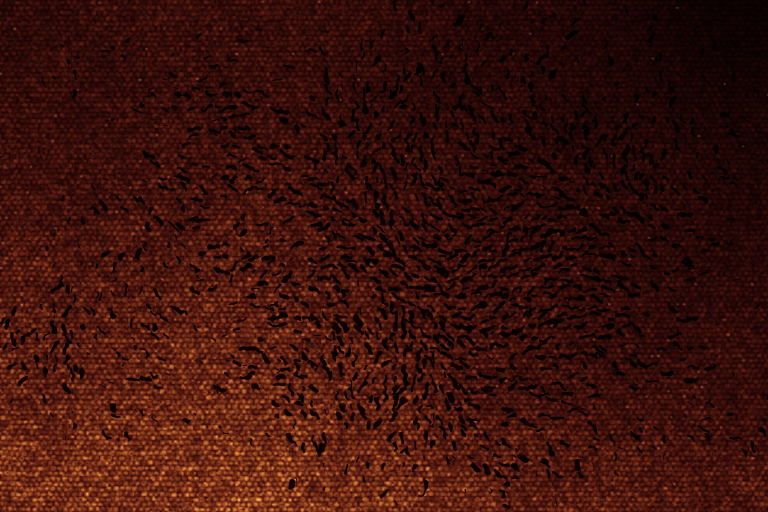
This texture is drawn by a Shadertoy shader. Its source:

```glsl
#define CRACK_CELL 0.0195
#define CRACK_LENGTH 0.0095
#define CRACK_WIDTH 0.0034
#define CRACK_DEPTH 0.88
#define STITCHES vec2(82.0, 100.0)
#define GRAIN_SCALE 210.0
#define GRAIN_CONTRAST 0.75
#define BRIGHT_LEVEL 0.48
#define DIM_LEVEL 0.21
#define SPECK_SHARE 0.022

float hash(vec2 p) {
    return fract(sin(dot(p, vec2(127.1, 311.7))) * 43758.545);
}

float noise(vec2 p) {
    vec2 i = floor(p), f = fract(p);
    f = f * f * (3.0 - 2.0 * f);
    return mix(mix(hash(i), hash(i + vec2(1, 0)), f.x),
               mix(hash(i + vec2(0, 1)), hash(i + vec2(1, 1)), f.x), f.y);
}

float fbm(vec2 p) {
    float sum = 0.0, gain = 0.5;
    for (int i = 0; i < 4; i++) {
        sum += gain * noise(p);
        p = mat2(1.6, 1.2, -1.2, 1.6) * p + 7.3;
        gain *= 0.5;
    }
    return sum / 0.9375;
}

float blob(vec2 uv, vec2 center, vec2 radius) {
    vec2 d = (uv - center) / radius;
    return exp(-dot(d, d));
}

// Broad light: warm lower left, dim upper right, soft streaks of raised nap
float lightLevel(vec2 uv, vec2 p) {
    float level = mix(BRIGHT_LEVEL, DIM_LEVEL, smoothstep(-0.05, 0.95, uv.y));
    level *= mix(1.0, 0.48, smoothstep(0.3, 1.0, uv.x));
    level += 0.07 * (1.0 - smoothstep(0.0, 0.25, uv.y));
    level *= 1.0 - 0.5 * blob(uv, vec2(0.97, 1.0), vec2(0.12, 0.2));
    vec2 along = mat2(0.85, 0.53, -0.53, 0.85) * p;
    return level * (0.72 + 0.3 * fbm(p * 3.0) + 0.26 * fbm(along * vec2(14.0, 5.0)));
}

// Share of cells that hold a crack
float crackDensity(vec2 uv, vec2 p) {
    float body = 1.25 * blob(uv, vec2(0.6, 0.48), vec2(0.31, 0.38));
    float side = 0.7 * blob(uv, vec2(0.04, 0.32), vec2(0.13, 0.12));
    float upper = 0.4 * blob(uv, vec2(0.27, 0.74), vec2(0.15, 0.2));
    return body + side + upper + 0.7 * (fbm(p * 7.0) - 0.42);
}

// Short strokes scattered on a jittered grid, turned by a slow flow
float cracks(vec2 p, float density, float blur) {
    vec2 wobble = vec2(noise(p * 120.0), noise(p * 120.0 + 31.0)) - 0.5;
    vec2 q = p + 0.007 * wobble;
    vec2 home = floor(q / CRACK_CELL);
    float cover = 0.0;
    for (int y = -1; y <= 1; y++)
    for (int x = -1; x <= 1; x++) {
        vec2 id = home + vec2(x, y);
        vec2 jitter = vec2(hash(id), hash(id + 17.0));
        vec2 center = (id + 0.1 + 0.8 * jitter) * CRACK_CELL;
        float angle = -0.9 + 3.6 * (noise(center * 4.0) - 0.5) + 1.3 * (hash(id + 5.0) - 0.5);
        vec2 dir = vec2(cos(angle), sin(angle));
        float strength = smoothstep(0.0, 0.35, density - hash(id + 43.0));
        float halfLength = CRACK_LENGTH * (0.35 + 0.8 * hash(id + 71.0)) * strength;
        float halfWidth = CRACK_WIDTH * (0.65 + 0.6 * hash(id + 89.0)) * strength;
        vec2 d = q - center;
        float reach = length(d - dir * clamp(dot(d, dir), -halfLength, halfLength));
        float stroke = 1.0 - smoothstep(-blur, blur, reach - halfWidth);
        cover = max(cover, stroke * smoothstep(0.0, 0.4, strength));
    }
    return cover;
}

// Staggered rows of stitches; x is the thread shade, y the glint
vec2 weave(vec2 p) {
    vec2 q = p * STITCHES + 0.35 * (noise(p * 30.0) - 0.5);
    q.x += 0.5 * mod(floor(q.y), 2.0);
    vec2 id = floor(q), f = fract(q) - 0.5;
    float bump = 1.0 - smoothstep(0.1, 0.65, length(f));
    float shade = mix(0.72, 1.2, bump) * (0.8 + 0.4 * hash(id + 3.0));
    float glint = step(1.0 - SPECK_SHARE, hash(id + 57.0));
    return vec2(shade, glint * (1.0 - smoothstep(0.08, 0.32, length(f))));
}

// Brown to orange ramp, led by the red value
vec3 velvetColor(float v) {
    return vec3(v, v * (0.1 + 0.62 * v), v * (0.14 + 0.12 * v));
}

void mainImage(out vec4 fragColor, in vec2 fragCoord) {
    vec2 p = fragCoord / iResolution.y;
    vec2 uv = fragCoord / iResolution.xy;
    float blur = max(0.0011, 0.75 / iResolution.y);

    float crack = cracks(p, crackDensity(uv, p), blur);
    vec2 thread = weave(p);
    float grain = 1.0 + GRAIN_CONTRAST * (noise(p * GRAIN_SCALE) - 0.5);

    float value = lightLevel(uv, p) * thread.x * grain;
    value *= 1.0 - CRACK_DEPTH * crack;
    vec3 color = velvetColor(clamp(value, 0.0, 1.0));
    color += thread.y * (1.0 - crack) * vec3(0.2, 0.14, 0.1);
    fragColor = vec4(color, 1.0);
}
```
